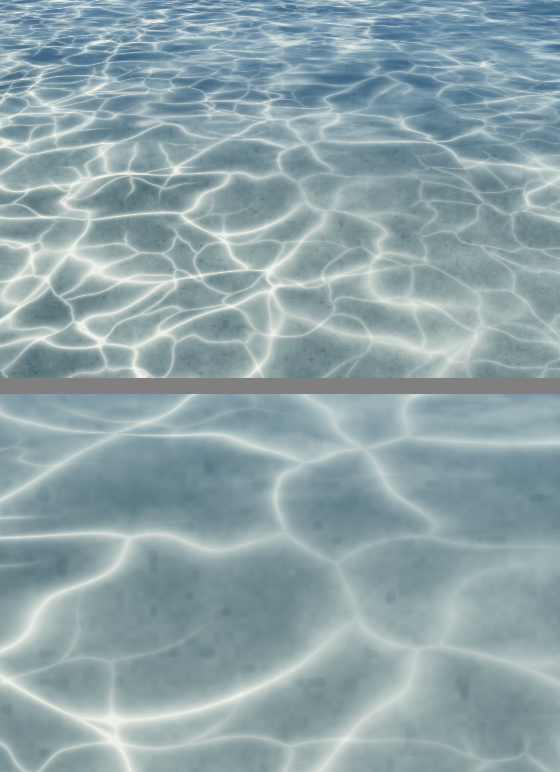
Top: the whole. Bottom: its middle third, enlarged.
Give the GLSL for this texture, as a Shadertoy shader.

```glsl
#define HORIZON 1.36
#define CELLS vec2(3.6, 7.4)
#define WARP 0.75
#define LINE_WIDTH 0.055
#define LINE_GAIN 0.95
#define GLOW_WIDTH 0.26
#define GRAIN 0.11
#define SAND_DARK vec3(0.33, 0.44, 0.47)
#define SAND_LIGHT vec3(0.67, 0.74, 0.73)
#define DEEP_DARK vec3(0.27, 0.43, 0.56)
#define DEEP_LIGHT vec3(0.57, 0.70, 0.75)
#define SUNLIGHT vec3(0.93, 0.94, 0.91)

vec2 hash22(vec2 p) {
    vec3 a = fract(p.xyx * vec3(0.1031, 0.1030, 0.0973));
    a += dot(a, a.yzx + 33.33);
    return fract((a.xx + a.yz) * a.zy);
}

// Two independent channels of smooth value noise
vec2 noise2(vec2 p) {
    vec2 i = floor(p), f = fract(p);
    f = f * f * f * (f * (f * 6.0 - 15.0) + 10.0);
    vec2 low = mix(hash22(i), hash22(i + vec2(1, 0)), f.x);
    vec2 high = mix(hash22(i + vec2(0, 1)), hash22(i + vec2(1, 1)), f.x);
    return mix(low, high, f.y);
}

float fbm(vec2 p) {
    float sum = 0.0, amp = 0.53;
    for (int i = 0; i < 4; i++) {
        sum += amp * noise2(p).x;
        p = mat2(1.6, 1.2, -1.2, 1.6) * p + 7.3;
        amp *= 0.5;
    }
    return sum;
}

// Bend the plane so that cell borders become wavy filaments
vec2 warp(vec2 p) {
    p += WARP * (noise2(p * 0.9 + 3.1) - 0.5);
    return p + 0.4 * WARP * (noise2(p * 2.3 + 8.7) - 0.5);
}

// Gap between the nearest and second nearest cell centre: 0 on a border
float cellBorder(vec2 p) {
    vec2 cell = floor(p);
    float nearest = 8.0, second = 8.0;
    for (int y = -1; y <= 1; y++)
    for (int x = -1; x <= 1; x++) {
        vec2 id = cell + vec2(x, y);
        float d = length(id + 0.1 + 0.8 * hash22(id) - p);
        second = min(second, max(nearest, d));
        nearest = min(nearest, d);
    }
    return second - nearest;
}

void mainImage(out vec4 fragColor, in vec2 fragCoord) {
    vec2 uv = fragCoord / iResolution.xy;
    vec2 p = fragCoord / iResolution.y;

    // Perspective onto the sea floor
    float depth = 1.0 / (HORIZON - p.y);
    vec2 ground = vec2((p.x - 0.74) * depth, depth) + 5.0;
    float footprint = CELLS.y * depth * depth / iResolution.y;
    float far = smoothstep(0.38, 1.0, uv.y + 0.12 * (uv.x - 0.5));
    float left = 1.0 - smoothstep(0.2, 0.75, uv.x);

    // Broad filaments, with patches that are soft or faint
    vec2 q = ground * CELLS;
    vec2 patches = noise2(q * 0.7 + 21.0);
    float border = cellBorder(warp(q));
    float softness = smoothstep(0.35, 0.8, patches.x + 0.25 * (uv.x - 0.5));
    float width = LINE_WIDTH * (1.0 + 1.6 * softness) + 0.5 * footprint;
    float strength = smoothstep(0.12, 0.62, patches.y + 0.2 * left)
                   * (1.0 - 0.4 * softness) * (1.0 - 0.45 * far);
    float lines = exp(-border / width) * strength;
    float glow = exp(-border / GLOW_WIDTH);

    // Finer filaments, mostly on the left
    vec2 fineQ = q * vec2(1.9, 1.6) + 40.0;
    float fineBorder = cellBorder(warp(fineQ));
    float fineMask = smoothstep(0.4, 0.75, noise2(q * 0.8 + 60.0).x + 0.3 * left);
    float fine = exp(-fineBorder / (1.5 * LINE_WIDTH + footprint)) * fineMask;
    lines += fine * mix(0.35, 0.7, left) * (1.0 - 0.4 * far);

    // Uneven light on the sand
    float cloud = smoothstep(0.22, 0.78, fbm(q * 0.75 + 11.0));
    float tone = 0.08 + 0.5 * cloud + 0.5 * glow * mix(0.6, 1.0, strength);
    tone += 0.1 * fine + 0.14 * (1.0 - left) * (1.0 - far) - 0.06 * left;

    // Stretched ripples and glints on the distant surface
    float ripple = fbm(ground * vec2(5.0, 17.0) + 30.0);
    tone += 1.1 * (ripple - 0.5) * far - 0.08 * far;
    lines += 0.45 * far * smoothstep(0.6, 0.82, ripple);

    // Sand grain and dark pebbles
    float near = 1.0 - 0.65 * far;
    float grain = noise2(p * 165.0).x + noise2(p * 75.0).y - 1.0;
    float pebbles = smoothstep(0.8, 0.97, noise2(p * vec2(62.0, 80.0) + 9.0).x);
    tone += near * (GRAIN * grain + 0.3 * (fbm(p * 22.0) - 0.5));
    tone -= 0.16 * near * pebbles * (1.0 - clamp(lines, 0.0, 1.0));

    vec3 dark = mix(SAND_DARK, DEEP_DARK, far);
    vec3 light = mix(SAND_LIGHT, DEEP_LIGHT, far);
    vec3 color = mix(dark, light, clamp(tone, -0.1, 1.15));
    color = mix(color, SUNLIGHT, clamp(LINE_GAIN * lines, 0.0, 1.0));
    fragColor = vec4(color, 1.0);
}
```
